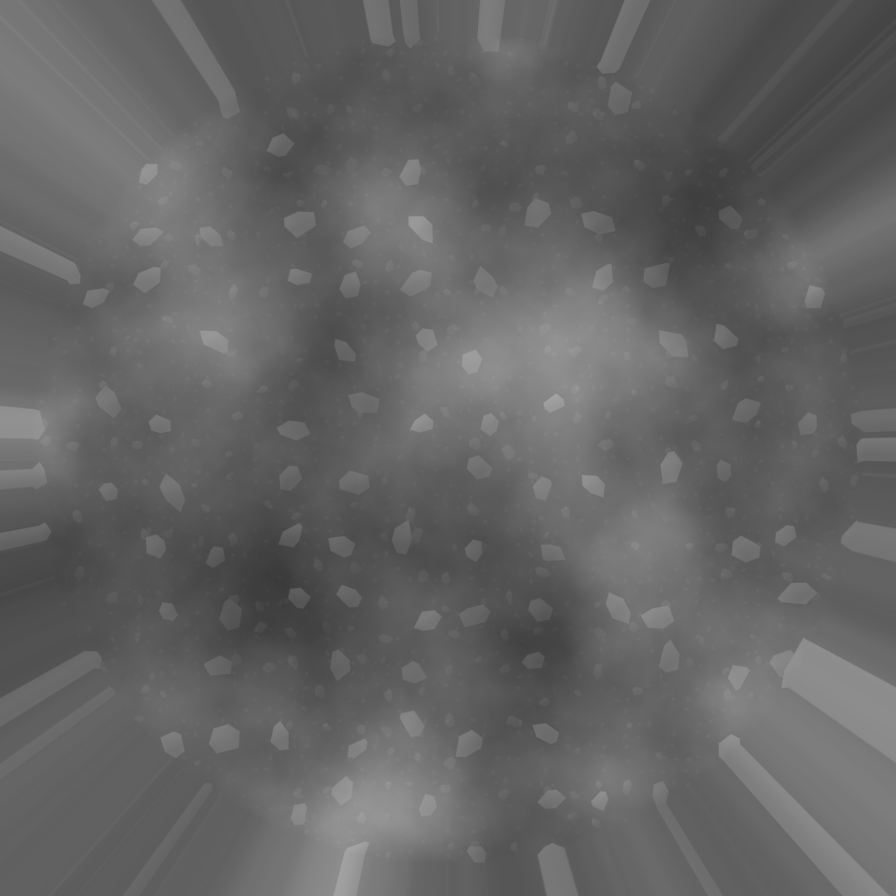
Reproduce this background procedurally as a WebGL 2 fragment shader.

```glsl
#version 300 es
precision highp float;

uniform vec2 u_resolution;
out vec4 outColor;

#define DISC_RADIUS 0.465
#define BASE_GREY 0.352
#define CLOUD_GRAIN 0.085
#define CLOUD_WARP 0.045
#define STONE_LIGHT 0.105
#define STONE_GRID 14.0
#define CHIP_GRID 29.0
#define DUST_GRID 75.0
#define TAU 6.2831853

// x, y, radius, strength
const vec4 GLOWS[12] = vec4[12](
  vec4(0.640, 0.580, 0.120, 0.190), vec4(0.490, 0.580, 0.090, 0.090),
  vec4(0.450, 0.740, 0.085, 0.110), vec4(0.170, 0.790, 0.095, 0.120),
  vec4(0.240, 0.595, 0.095, 0.120), vec4(0.900, 0.705, 0.060, 0.120),
  vec4(0.735, 0.365, 0.085, 0.120), vec4(0.405, 0.105, 0.090, 0.200),
  vec4(0.840, 0.235, 0.085, 0.150), vec4(0.680, 0.120, 0.070, 0.110),
  vec4(0.040, 0.520, 0.060, 0.140), vec4(0.555, 0.960, 0.045, 0.090));

const vec4 SHADES[8] = vec4[8](
  vec4(0.570, 0.305, 0.070, 0.075), vec4(0.370, 0.600, 0.070, 0.060),
  vec4(0.740, 0.730, 0.080, 0.060), vec4(0.350, 0.810, 0.070, 0.050),
  vec4(0.300, 0.310, 0.080, 0.050), vec4(0.840, 0.630, 0.070, 0.065),
  vec4(0.310, 0.440, 0.120, 0.050), vec4(0.800, 0.860, 0.080, 0.055));

// Angle and half width of the stones cut by the rim
const vec2 RIM_STONES[5] = vec2[5](vec2(-0.55, 0.021), vec2(0.0, 0.012),
  vec2(2.71, 0.011), vec2(1.17, 0.013), vec2(1.73, 0.012));

float hash(vec2 p) {
  vec3 q = fract(p.xyx * vec3(0.1031, 0.1030, 0.0973));
  q += dot(q, q.yzx + 33.33);
  return fract((q.x + q.y) * q.z);
}

vec2 direction(float a) { return vec2(cos(a), sin(a)); }

float cornerSlope(vec2 cell, vec2 f, vec2 corner) {
  return dot(direction(TAU * hash(cell + corner)), f - corner);
}

float gradientNoise(vec2 p) {
  vec2 i = floor(p), f = fract(p);
  vec2 u = f * f * f * (f * (f * 6.0 - 15.0) + 10.0);
  return mix(mix(cornerSlope(i, f, vec2(0, 0)), cornerSlope(i, f, vec2(1, 0)), u.x),
             mix(cornerSlope(i, f, vec2(0, 1)), cornerSlope(i, f, vec2(1, 1)), u.x), u.y);
}

float fbm(vec2 p) {
  float sum = 0.0, gain = 1.0;
  for (int i = 0; i < 5; i++) {
    sum += gain * gradientNoise(p);
    p = mat2(1.6, 1.2, -1.2, 1.6) * p + 7.3;
    gain *= 0.5;
  }
  return sum;
}

float glow(vec2 p, vec4 g) {
  vec2 d = (p - g.xy) / g.z;
  return g.w * exp(-dot(d, d));
}

// Smoky light: large soft patches, bent and grained by noise
float clouds(vec2 p) {
  vec2 warp = vec2(fbm(p * 6.0 + 3.0), fbm(p * 6.0 + 41.0));
  vec2 q = p + CLOUD_WARP * warp;
  float light = BASE_GREY + CLOUD_GRAIN * fbm(p * 7.0 + 19.0);
  for (int i = 0; i < 12; i++) light += glow(q, GLOWS[i]);
  for (int i = 0; i < 8; i++) light -= glow(q, SHADES[i]);
  return light;
}

// Irregular convex stone with a lit facet
float stone(vec2 p, float size, vec2 seed, float pixel) {
  float turn = TAU * hash(seed + 5.0);
  vec2 axis = direction(turn);
  vec2 q = vec2(dot(p, axis) * 0.8, dot(p, vec2(-axis.y, axis.x)) * 1.15);
  float edge = -1.0;
  for (int i = 0; i < 6; i++) {
    float k = float(i);
    float a = TAU * (k + 0.6 * hash(seed + k * 3.1)) / 6.0;
    edge = max(edge, dot(q, direction(a)) - size * (0.72 + 0.35 * hash(seed + k * 7.7)));
  }
  float facet = 0.75 + 0.3 * smoothstep(-0.6, 0.7, dot(p, vec2(-0.5, 0.86)) / size);
  return facet * (1.0 - smoothstep(-pixel, pixel, edge));
}

// One stone per grid cell, kept inside its cell
float scatter(vec2 p, float grid, float share, vec2 sizes, float pixel) {
  vec2 cell = floor(p * grid), seed = cell + grid * 3.7;
  vec2 jitter = 0.27 + 0.46 * vec2(hash(seed + 1.7), hash(seed + 9.2));
  float size = mix(sizes.x, sizes.y, hash(seed + 13.0));
  float shown = step(hash(seed + 21.0), share) * mix(0.6, 1.0, hash(seed + 31.0));
  return shown * stone(p - (cell + jitter) / grid, size, seed, pixel);
}

void main() {
  vec2 uv = gl_FragCoord.xy / u_resolution;
  float pixel = 0.8 / min(u_resolution.x, u_resolution.y);

  // Past the rim, the rim colour is drawn outward as rays
  vec2 ray = uv - 0.5;
  float reach = max(length(ray), 0.0001);
  vec2 p = 0.5 + ray * min(1.0, DISC_RADIUS / reach);

  float stones = scatter(p, STONE_GRID, 0.62, vec2(0.010, 0.0155), pixel);
  for (int i = 0; i < 5; i++) {
    vec2 rim = RIM_STONES[i];
    vec2 center = 0.5 + DISC_RADIUS * direction(rim.x);
    stones = max(stones, stone(p - center, rim.y, rim * 90.0, pixel));
  }
  float chips = scatter(p, CHIP_GRID, 0.45, vec2(0.003, 0.007), pixel);
  float dust = scatter(p, DUST_GRID, 0.5, vec2(0.001, 0.0028), pixel);

  float grey = clouds(p) + max(STONE_LIGHT * stones, 0.04 * chips + 0.025 * dust);
  outColor = vec4(vec3(clamp(grey, 0.0, 1.0)), 1.0);
}
```
